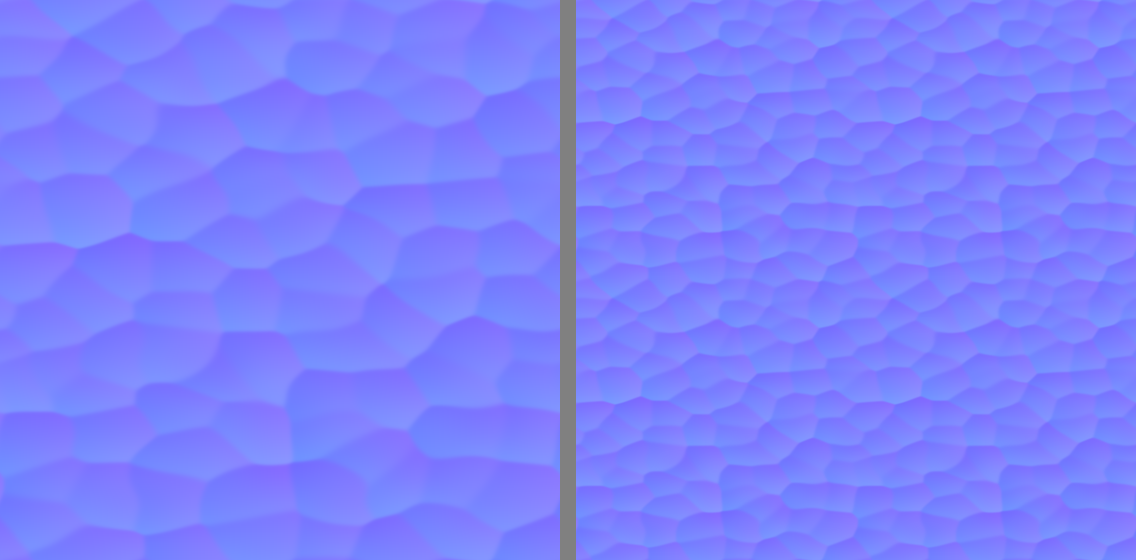
Left, the tile; right, the same tile 2 across and 2 down.
Write a WebGL 2 fragment shader that draws this texture map.

```glsl
#version 300 es
precision highp float;
// Tileable normal map of a hammered surface: wide, softly joined convex dimples.

#define CELLS vec2(8.0, 12.0)          // dimples across and up the tile
#define JITTER 0.82                    // scatter of the dimple centres
#define SHARPNESS 17.0                 // crispness of the seams
#define WARP 0.14                      // bend of the seams, in cells
#define SLOPE vec2(0.078, -0.112)      // tilt per cell in red and green
#define FLAT_COLOR vec3(0.49, 0.508, 1.0)

uniform vec2 u_resolution;
out vec4 fragColor;

// Integer hash: two random values per lattice point
vec2 hash2(vec2 cell, uint seed) {
    uvec2 q = uvec2(ivec2(cell)) + seed * uvec2(101u, 307u);
    uint h = q.x * 1597334677u ^ q.y * 3812015801u;
    h = (h ^ (h >> 16)) * 2246822519u;
    h = (h ^ (h >> 13)) * 3266489917u;
    h ^= h >> 16;
    return vec2(h & 65535u, h >> 16) / 65535.0;
}

// Wrapping value noise, two channels in -1..1
vec2 noise2(vec2 p, vec2 period) {
    vec2 cell = floor(p);
    vec2 f = fract(p);
    f = f * f * f * (f * (f * 6.0 - 15.0) + 10.0);
    vec2 lo = mod(cell, period);
    vec2 hi = mod(cell + 1.0, period);
    vec2 bottom = mix(hash2(lo, 7u), hash2(vec2(hi.x, lo.y), 7u), f.x);
    vec2 top = mix(hash2(vec2(lo.x, hi.y), 7u), hash2(hi, 7u), f.x);
    return 2.0 * mix(bottom, top, f.y) - 1.0;
}

// Offset from the nearest dimple centre, blended smoothly across the seams
vec2 dimpleOffset(vec2 p) {
    vec2 base = floor(p);
    vec2 offsetSum = vec2(0.0);
    float weightSum = 0.0;
    for (int y = -2; y <= 2; y++) {
        for (int x = -2; x <= 2; x++) {
            vec2 cell = base + vec2(x, y);
            vec2 scatter = JITTER * (hash2(mod(cell, CELLS), 1u) - 0.5);
            vec2 offset = p - (cell + 0.5 + scatter);
            float weight = exp(-SHARPNESS * dot(offset, offset));
            offsetSum += weight * offset;
            weightSum += weight;
        }
    }
    return offsetSum / weightSum;
}

void main() {
    vec2 uv = gl_FragCoord.xy / u_resolution;
    vec2 p = uv * CELLS;
    p += WARP * noise2(p, CELLS);

    // Tilt grows linearly from the centre of each dimple
    vec3 color = FLAT_COLOR;
    color.rg += SLOPE * dimpleOffset(p);
    fragColor = vec4(color, 1.0);
}
```
